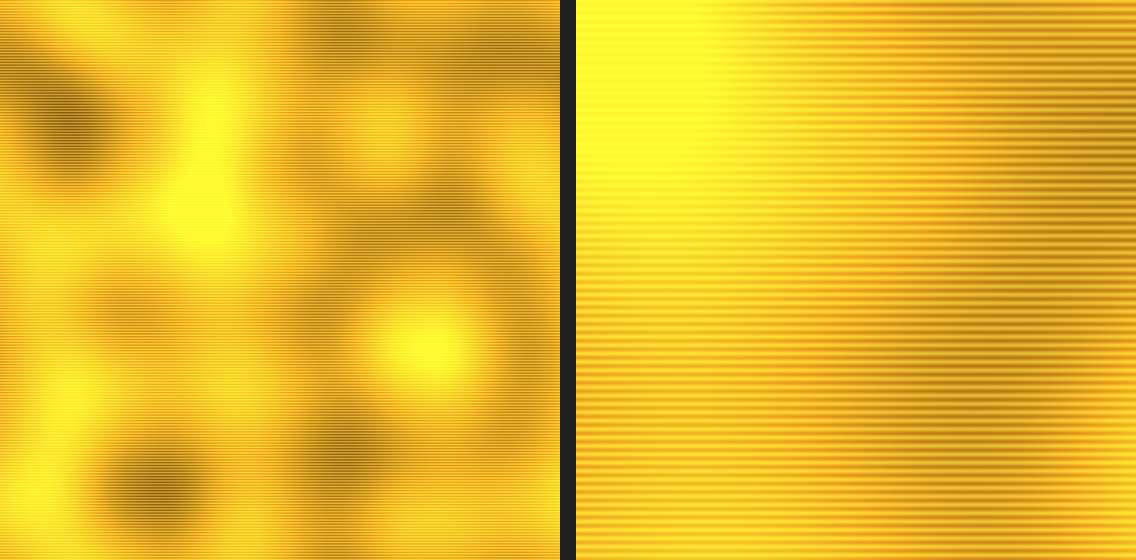
Left: the whole. Right: its middle third, enlarged.
Write a Shadertoy shader that draws this background.

```glsl
// Glowing golden clouds crossed by fine horizontal scan lines, tiling on all sides.
#define LINES 200.0      // scan lines down the canvas
#define CELLS 4.0        // noise cells across and down
#define CONTRAST 1.0     // strength of the light and dark clouds
#define LEVEL 0.53       // overall brightness level
#define SEED 17.0        // picks the cloud layout
#define LINE_LOW  vec3(0.77, 0.61, 0.19)
#define LINE_MID  vec3(1.00, 0.83, 0.19)
#define LINE_HIGH vec3(1.00, 1.00, 0.20)
#define GAP_LOW   vec3(0.49, 0.31, 0.05)
#define GAP_MID   vec3(0.91, 0.60, 0.11)
#define GAP_HIGH  vec3(1.00, 0.96, 0.19)

const float TAU = 6.2831853;

vec2 hash22(vec2 p) {
    vec3 q = fract(p.xyx * vec3(0.1031, 0.1030, 0.0973));
    q += dot(q, q.yzx + 33.33);
    return fract((q.xx + q.yz) * q.zy);
}

// Unit gradient of a lattice corner, wrapped to the tile
vec2 gradient(vec2 corner) {
    return normalize(hash22(mod(corner, CELLS) + SEED) * 2.0 - 0.9999);
}

// Periodic gradient noise, about -0.7 to 0.7
float cloudNoise(vec2 p) {
    vec2 cell = floor(p), f = p - cell;
    vec2 w = f * f * f * (f * (f * 6.0 - 15.0) + 10.0);
    vec2 e = vec2(0.0, 1.0);
    float bottom = mix(dot(gradient(cell), f),
                       dot(gradient(cell + e.yx), f - e.yx), w.x);
    float top = mix(dot(gradient(cell + e.xy), f - e.xy),
                    dot(gradient(cell + e.yy), f - e.yy), w.x);
    return mix(bottom, top, w.y);
}

// Three-stop colour ramp
vec3 ramp(vec3 low, vec3 mid, vec3 high, float t) {
    return mix(mix(low, mid, min(t * 2.0, 1.0)), high, max(t * 2.0 - 1.0, 0.0));
}

void mainImage(out vec4 fragColor, in vec2 fragCoord) {
    vec2 uv = fragCoord / iResolution.xy;

    // Soft light and dark clouds
    float glow = clamp(LEVEL + CONTRAST * cloudNoise(uv * CELLS), 0.0, 1.0);

    // Scan lines, faded to their mean where too fine to resolve
    float resolved = 1.0 - smoothstep(0.5, 1.0, LINES / iResolution.y);
    float line = 0.5 + 0.5 * resolved * sin(TAU * fract(uv.y * LINES));

    vec3 lineColor = ramp(LINE_LOW, LINE_MID, LINE_HIGH, glow);
    vec3 gapColor = ramp(GAP_LOW, GAP_MID, GAP_HIGH, glow);
    fragColor = vec4(mix(gapColor, lineColor, line), 1.0);
}
```
